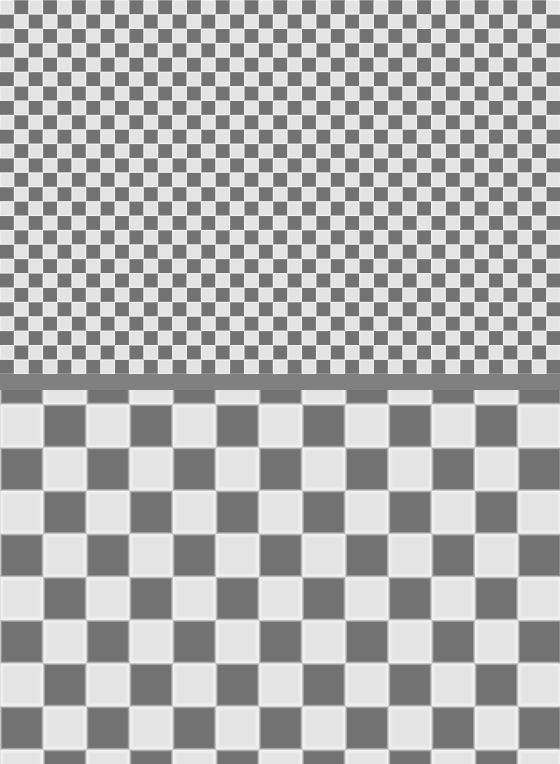
Top: the whole. Bottom: its middle third, enlarged.
This pattern is drawn by a Shadertoy shader. Its source:

```glsl
// Grey checkerboard of 26 rows, about 39 columns wide.
// A signed distance to the dark squares gives their soft edges, the thin
// light seams where their corners meet, and a pale rim in the light squares.

const float ROWS = 26.0;
const float COLUMN_SHIFT = 0.02;  // in cells
const float SEAM = 0.018;         // inset of each dark square, in cells
const float RIM_WIDTH = 0.085;    // pale rim, in cells
const float SOFTNESS = 0.07;      // least edge blur, in cells

const vec3 DARK = vec3(0.447);
const vec3 LIGHT = vec3(0.893);
const vec3 RIM = vec3(0.945);

// Signed distance to the dark squares: negative inside them.
float checkerDistance(vec2 p, float inset) {
    vec2 cell = floor(p);
    vec2 local = abs(p - cell - 0.5);
    float toBorder = 0.5 - max(local.x, local.y);
    bool isLight = mod(cell.x + cell.y, 2.0) > 0.5;
    return inset + (isLight ? toBorder : -toBorder);
}

// Linear coverage across an edge of the given width.
float edgeCoverage(float dist, float width) {
    return clamp(dist / width + 0.5, 0.0, 1.0);
}

void mainImage(out vec4 fragColor, in vec2 fragCoord) {
    float pixel = ROWS / iResolution.y;
    vec2 p = fragCoord * pixel + vec2(COLUMN_SHIFT, 0.0);
    float dist = checkerDistance(p, SEAM);

    // Light squares, brighter along their rim
    float rimFade = edgeCoverage(dist - RIM_WIDTH, max(pixel, SOFTNESS));
    vec3 lightTone = mix(RIM, LIGHT, rimFade);

    // Dark squares
    float lightCover = edgeCoverage(dist, max(pixel, SOFTNESS));
    fragColor = vec4(mix(DARK, lightTone, lightCover), 1.0);
}
```
